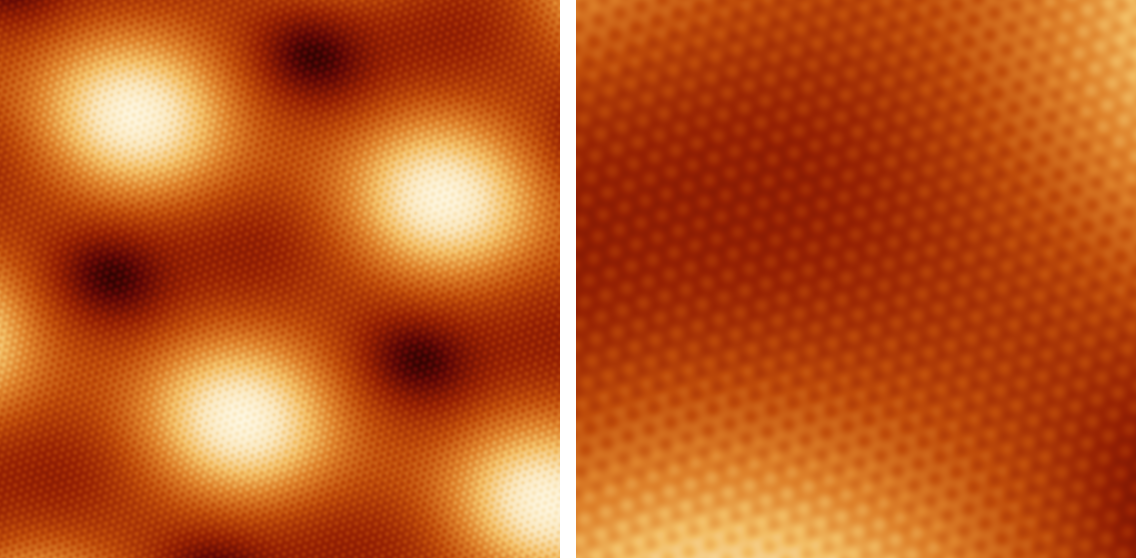
Left: the whole. Right: its middle third, enlarged.
Reproduce this pattern procedurally as a WebGL 2 fragment shader.

```glsl
#version 300 es
precision highp float;
// Glowing hexagonal superlattice of bright mounds and dark pits, with a fine atomic grain.

uniform vec2 u_resolution;
out vec4 fragColor;

const float PI = 3.14159265;

// Superlattice: one mound position and the two repeat vectors, in canvas widths
const vec2 MOUND_ORIGIN = vec2(0.241, 0.789);
const vec2 REPEAT_A = vec2(0.5495, -0.1484);
const vec2 REPEAT_B = vec2(0.190, -0.5417);

// Sites inside the cell, in lattice coordinates
const vec2 MOUND = vec2(0.0);
const vec2 PIT = vec2(0.71, -0.39);
const vec2 HOLLOW = vec2(0.28, 0.36);

// Atomic grain
const float ROW_SPACING = 0.0115;
const float ROW_ANGLE = 1.361;

// Heat ramp, evenly spaced in height
const float RAMP_STEP = 0.15;
const vec3 RAMP[8] = vec3[8](
    vec3(0.08, 0.00, 0.00), vec3(0.38, 0.03, 0.02),
    vec3(0.59, 0.13, 0.01), vec3(0.75, 0.30, 0.04),
    vec3(0.87, 0.51, 0.17), vec3(0.95, 0.74, 0.39),
    vec3(0.98, 0.90, 0.73), vec3(1.00, 0.99, 0.93));

float hash(vec2 p) {
    vec3 q = fract(vec3(p.xyx) * 0.1031);
    q += dot(q, q.yzx + 33.33);
    return fract((q.x + q.y) * q.z);
}

float valueNoise(vec2 p) {
    vec2 i = floor(p), f = fract(p);
    f = f * f * (3.0 - 2.0 * f);
    return mix(mix(hash(i), hash(i + vec2(1, 0)), f.x),
               mix(hash(i + vec2(0, 1)), hash(i + vec2(1, 1)), f.x), f.y);
}

// Sum of Gaussians repeated on the lattice; spread is (along, across) REPEAT_A
float bumps(vec2 cell, vec2 site, vec2 spread) {
    mat2 lattice = mat2(REPEAT_A, REPEAT_B);
    vec2 along = normalize(REPEAT_A);
    vec2 across = vec2(-along.y, along.x);
    vec2 local = fract(cell - site + 0.5) - 0.5;
    float total = 0.0;
    for (int j = -1; j <= 1; j++) {
        for (int i = -1; i <= 1; i++) {
            vec2 d = lattice * (local + vec2(i, j));
            vec2 s = vec2(dot(d, along), dot(d, across)) / spread;
            total += exp(-0.5 * dot(s, s));
        }
    }
    return total;
}

// Broad relief of mounds, ridges, pits and hollows
float relief(vec2 p) {
    vec2 cell = inverse(mat2(REPEAT_A, REPEAT_B)) * (p - MOUND_ORIGIN);
    return 0.46
        + 0.42 * bumps(cell, MOUND, vec2(0.110))
        + 0.12 * bumps(cell, MOUND, vec2(0.195, 0.080))
        - 0.20 * bumps(cell, PIT, vec2(0.110))
        - 0.18 * bumps(cell, PIT, vec2(0.058, 0.045))
        - 0.17 * bumps(cell, HOLLOW, vec2(0.124));
}

// Three crossed waves: dots at phase 0, honeycomb at phase PI
float atomicGrain(vec2 p, float phase) {
    float total = 0.0;
    for (int k = 0; k < 3; k++) {
        float angle = ROW_ANGLE + PI * 0.5 + float(k) * PI * 2.0 / 3.0;
        vec2 normal = vec2(cos(angle), sin(angle));
        total += cos(2.0 * PI * dot(p, normal) / ROW_SPACING + phase);
    }
    return total / 3.0;
}

vec3 heatColor(float height) {
    float t = clamp(height / RAMP_STEP, 0.0, 6.999);
    int i = int(t);
    return mix(RAMP[i], RAMP[i + 1], fract(t));
}

void main() {
    vec2 p = gl_FragCoord.xy / u_resolution.x;
    float height = relief(p);

    // Grain turns from dots in the pits to honeycomb on the mounds
    float phase = PI * smoothstep(0.30, 0.85, height);
    height += 0.050 * atomicGrain(p, phase);

    // Slight unevenness between repeats
    height += 0.016 * (valueNoise(p * 9.0) - 0.5) + 0.012 * (valueNoise(p * 140.0) - 0.5);

    fragColor = vec4(heatColor(height), 1.0);
}
```
